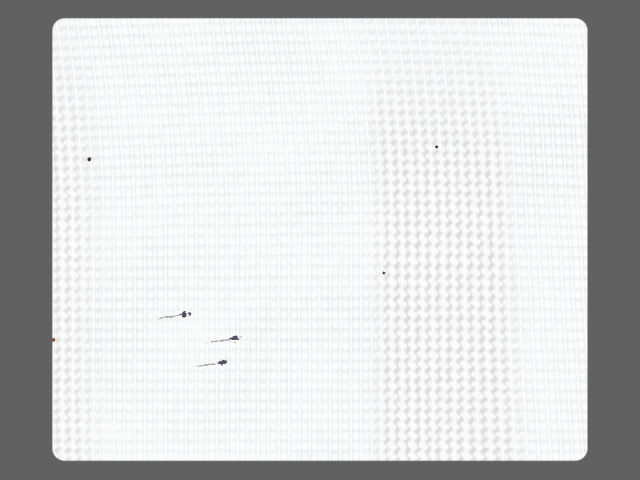
Reproduce this texture procedurally as a WebGL 1 fragment shader.

```glsl
precision highp float;
// Pale woven cloth on a rounded panel over grey: a slightly warped grid of
// double warp threads and soft weft rows, which swells into scalloped ribs in
// two bands. Gradient noise varies the cells; a few specks and ink smears mark it.
uniform vec2 u_resolution;

#define COLUMNS 52.0
#define ROWS 44.0
#define PANEL_LOW vec2(0.109, 0.040)
#define PANEL_HIGH vec2(1.224, 0.962)
#define CORNER 0.026
#define THREAD_WIDTH 0.10
#define RIB_DEPTH 1.35
#define BACKDROP vec3(0.38)
#define CLOTH vec3(0.992, 0.993, 0.995)
#define SHADOW vec3(0.905, 0.915, 0.925)
#define RIB_SHADOW vec3(0.875, 0.873, 0.870)
#define INK vec3(0.20, 0.19, 0.27)

const float TAU = 6.28318;

vec2 gradientAt(vec2 cell) {
  float angle = TAU * fract(sin(dot(cell, vec2(12.99, 78.23))) * 4375.85);
  return vec2(cos(angle), sin(angle));
}

// Gradient noise, roughly -0.7 to 0.7
float noise(vec2 p) {
  vec2 i = floor(p), f = fract(p);
  vec2 w = f * f * f * (f * (f * 6.0 - 15.0) + 10.0);
  vec2 x = vec2(1.0, 0.0);
  float low = mix(dot(gradientAt(i), f), dot(gradientAt(i + x), f - x), w.x);
  float high = mix(dot(gradientAt(i + x.yx), f - x.yx),
                   dot(gradientAt(i + x.xx), f - x.xx), w.x);
  return mix(low, high, w.y);
}

float ridge(float d, float width) {
  return exp(-d * d / (width * width));
}

float roundedBox(vec2 p, vec2 halfSize, float radius) {
  vec2 q = abs(p) - halfSize + radius;
  return length(max(q, 0.0)) + min(max(q.x, q.y), 0.0) - radius;
}

// Threads lean near the top and at lower right; rows bow upwards
vec2 warpCloth(vec2 p) {
  float top = max(p.y - 0.5, 0.0);
  float lean = 0.16 * top * top
             - 0.06 * smoothstep(0.9, 1.2, p.x) * max(0.6 - p.y, 0.0);
  float bow = 0.014 * sin(2.4 * (p.x - 0.1)) * smoothstep(0.25, 0.6, p.y);
  return p + vec2(lean, -bow) + 0.0015 * noise(p * 9.0);
}

// Strength of the ribbed bands at the left edge and right of centre
float ribBands(vec2 p) {
  float right = smoothstep(0.75, 0.82, p.x) * (1.0 - smoothstep(1.02, 1.10, p.x));
  float left = 0.8 * (1.0 - smoothstep(0.14, 0.25, p.x));
  right *= mix(1.0, 0.25, smoothstep(0.62, 0.92, p.y));
  left *= mix(1.0, 0.4, smoothstep(0.70, 0.95, p.y));
  return max(left, right);
}

vec3 clothColor(vec2 p) {
  vec2 c = warpCloth(p);
  vec2 grid = (c - PANEL_LOW) / (PANEL_HIGH - PANEL_LOW) * vec2(COLUMNS, ROWS);
  vec2 edge = abs(fract(grid + 0.5) - 0.5);
  float ribs = ribBands(c);
  float wear = 0.95 + 0.6 * noise(p * 5.0) + 0.5 * noise(grid * 0.8);

  // Paired warp threads and weft rows with a soft shade beneath each row
  float warpLine = ridge(edge.x - 0.17, THREAD_WIDTH);
  float weftLine = ridge(edge.y, 0.15) * smoothstep(0.0, 0.2, edge.x);
  float puff = ridge(fract(grid.y) - 0.78, 0.16) * smoothstep(0.1, 0.4, edge.x);
  float weave = (0.48 * warpLine + 0.48 * weftLine + 0.28 * puff) * wear;

  // Ragged shadow between columns, pinched once per row
  float scallop = cos(TAU * grid.y);
  float sway = 0.10 * sin(TAU * grid.y) + 0.16 * noise(grid * vec2(1.0, 2.3));
  float rib = ridge(fract(grid.x) - 0.5 - sway, 0.20 + 0.08 * scallop);
  rib *= 0.78 + 0.22 * scallop + 0.35 * noise(grid * 1.4 + 7.0);

  vec3 color = mix(CLOTH, SHADOW, weave * (1.0 - 0.5 * ribs));
  color = mix(color, RIB_SHADOW, clamp(RIB_DEPTH * rib * ribs, 0.0, 1.2) * 0.9);
  return color + 0.016 * noise(p * 170.0);
}

// Four small specks, two on each side
vec3 addSpecks(vec3 color, vec2 p, float px) {
  for (int i = 0; i < 4; i++) {
    float side = mod(float(i), 2.0), row = floor(float(i) * 0.5);
    vec2 center = vec2(0.186 + 0.724 * side - row * (0.075 + 0.035 * side),
                       0.668 + 0.026 * side - row * (0.376 - 0.113 * side));
    float d = length(p - center) - 0.0037 + 0.001 * side + 0.002 * noise(p * 260.0);
    vec3 tint = mix(vec3(0.22, 0.17, 0.13), vec3(0.55, 0.30, 0.20), row * (1.0 - side));
    color = mix(color, tint, 1.0 - smoothstep(-px, px, d));
  }
  return color;
}

// Three ink smears, each a broken blot with a faint streak to its left
vec3 addSmears(vec3 color, vec2 p, float px) {
  for (int i = 0; i < 3; i++) {
    float n = float(i);
    vec2 q = p - vec2(0.385 + 0.104 * min(n, 1.0) - 0.025 * max(n - 1.0, 0.0),
                      0.345 - 0.050 * n);
    q.y -= 0.10 * q.x;
    float ragged = noise(p * vec2(150.0, 260.0));
    float blot = length(q / vec2(0.012, 0.006)) + 1.1 * ragged;
    float streak = length((q + vec2(0.027, 0.002)) / vec2(0.030, 0.0022)) + 0.9 * ragged;
    float soft = px / 0.006;
    float ink = 0.85 * (1.0 - smoothstep(0.75 - soft, 0.75 + soft, blot));
    ink = max(ink, 0.38 * (1.0 - smoothstep(0.4, 1.1, streak)));
    color = mix(color, INK, ink);
  }
  return color;
}

void main() {
  vec2 p = gl_FragCoord.xy / u_resolution.y;
  float px = 1.0 / u_resolution.y;
  vec3 color = addSmears(addSpecks(clothColor(p), p, px), p, px);
  float d = roundedBox(p - 0.5 * (PANEL_LOW + PANEL_HIGH),
                       0.5 * (PANEL_HIGH - PANEL_LOW), CORNER);
  gl_FragColor = vec4(mix(color, BACKDROP, smoothstep(-px, px, d)), 1.0);
}
```
